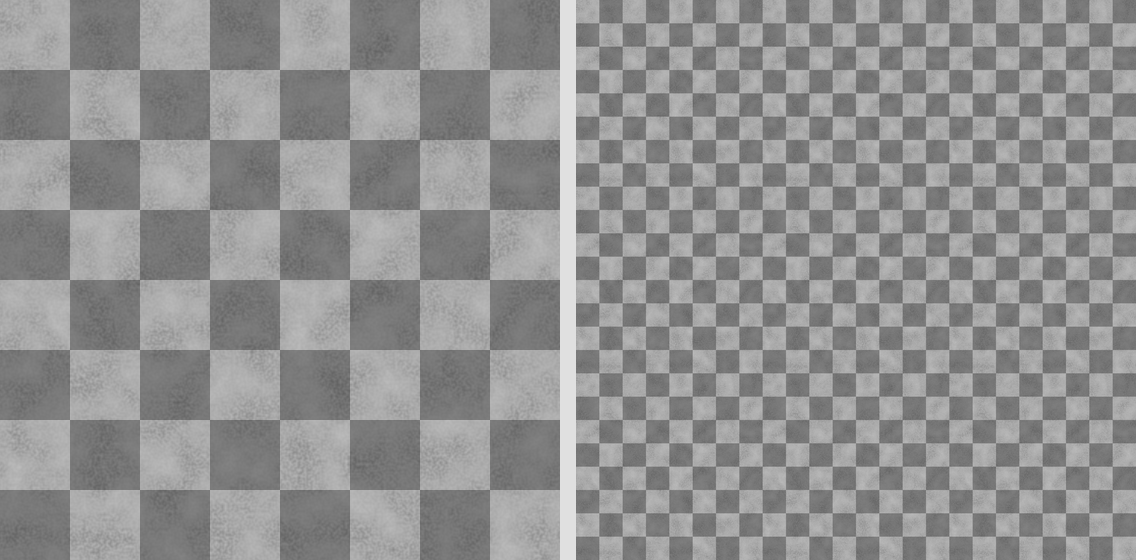
Left: one tile. Right: repeated 3 by 3.
A WebGL 1 fragment shader for this pattern:

```glsl
precision highp float;

uniform vec2 u_resolution;

const float PI = 3.14159265;
const float CELLS = 8.0;              // squares across and down
const vec3 DARK_TONE = vec3(0.466);
const vec3 LIGHT_TONE = vec3(0.663);
const float CLOUD_FREQ = 14.0;        // whole numbers keep the noise tileable
const float WARP_FREQ = 9.0;
const float GRAIN_FREQ = 190.0;
const float CLOUD_WARP = 0.016;
const float CLOUD_DEPTH = 0.125;
const float GRAIN_SMOOTH = 0.045;     // grain depth on pale patches
const float GRAIN_ROUGH = 0.15;       // grain depth on dark patches

float hash(vec2 p) {
  vec3 q = fract(vec3(p.xyx) * vec3(0.1031, 0.1030, 0.0973));
  q += dot(q, q.yzx + 33.33);
  return fract((q.x + q.y) * q.z);
}

// Dot product of a lattice point's random unit gradient with the offset to it
float slope(vec2 cell, vec2 offset, float period, float seed) {
  float angle = 2.0 * PI * hash(mod(cell, period) + seed);
  return dot(vec2(cos(angle), sin(angle)), offset);
}

// Gradient noise that wraps after period lattice cells
float gradientNoise(vec2 p, float period, float seed) {
  vec2 cell = floor(p);
  vec2 f = p - cell;
  vec2 w = f * f * f * (f * (f * 6.0 - 15.0) + 10.0);
  vec2 e = vec2(1.0, 0.0);
  float low = mix(slope(cell, f, period, seed),
                  slope(cell + e.xy, f - e.xy, period, seed), w.x);
  float high = mix(slope(cell + e.yx, f - e.yx, period, seed),
                   slope(cell + e.xx, f - e.xx, period, seed), w.x);
  return mix(low, high, w.y);
}

float clouds(vec2 uv) {
  vec2 warp = vec2(gradientNoise(uv * WARP_FREQ, WARP_FREQ, 11.0),
                   gradientNoise(uv * WARP_FREQ, WARP_FREQ, 47.0));
  uv += CLOUD_WARP * warp;
  float sum = 0.0;
  float amplitude = 1.0;
  float freq = CLOUD_FREQ;
  for (int i = 0; i < 4; i++) {
    sum += amplitude * gradientNoise(uv * freq, freq, 83.0 + 19.0 * float(i));
    amplitude *= 0.45;
    freq *= 2.0;
  }
  return sum;
}

float grain(vec2 uv) {
  float fine = gradientNoise(uv * GRAIN_FREQ, GRAIN_FREQ, 131.0);
  float coarseFreq = GRAIN_FREQ * 0.5;
  return fine + 0.5 * gradientNoise(uv * coarseFreq, coarseFreq, 211.0);
}

// Smoothed checker: 0 on squares of even parity, 1 on odd
float checker(vec2 uv) {
  vec2 halfPixel = 0.5 * CELLS / u_resolution;
  vec2 wave = clamp(sin(PI * CELLS * uv) / (PI * halfPixel), -1.0, 1.0);
  return 0.5 - 0.5 * wave.x * wave.y;
}

void main() {
  vec2 uv = gl_FragCoord.xy / u_resolution;

  // Mottled wear, with rougher grain where the clouds darken
  float cloud = clouds(uv);
  float roughness = 1.0 - smoothstep(-0.45, 0.3, cloud);
  float grainDepth = mix(GRAIN_SMOOTH, GRAIN_ROUGH, roughness);
  float wear = 1.0 + CLOUD_DEPTH * cloud + grainDepth * grain(uv);

  vec3 tone = mix(DARK_TONE, LIGHT_TONE, checker(uv));
  gl_FragColor = vec4(tone * wear, 1.0);
}
```
